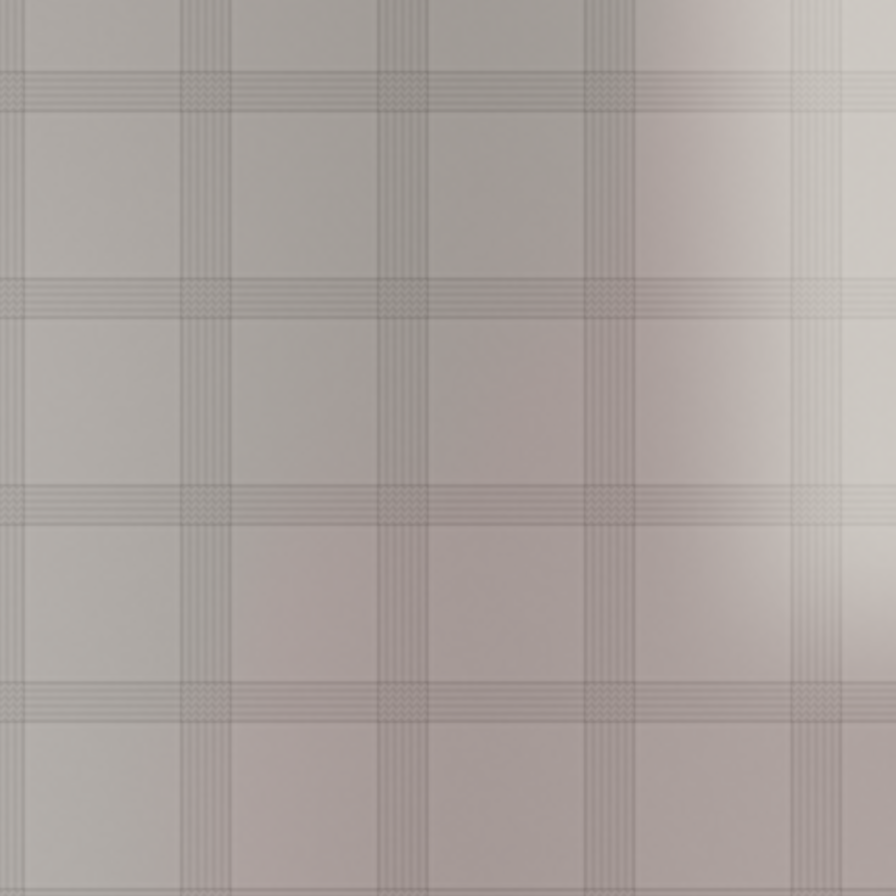
Write a Shadertoy shader that draws this pattern.

```glsl
// Pale grey windowpane check: bands of fine pinstripes cross on a smooth cloth.
// Bands come from a repeated signed distance; crossings ripple into a weave.
// A soft sheen lights the upper right, and a slow noise warms the grey.
#define PITCH 0.2307                 // distance between bands
#define SHORTFALL 0.0108             // one cell each way is narrower by this
#define FIRST_BAND vec2(-0.001, -0.0143)
#define NARROW_CELL vec2(0.340, 0.325)
#define EDGE_LINE vec2(0.0270, 0.0215) // band centre to its outer line
#define STRIPE_GAP vec2(0.0090, 0.0086)
#define RIPPLE 0.0016
#define SHADE vec3(0.630, 0.608, 0.590)
#define SIDE_LIGHT vec3(0.708, 0.690, 0.675)
#define SHEEN vec3(0.800, 0.782, 0.760)
#define WARMTH vec3(0.018, -0.007, 0.000)

const float TAU = 6.2831853;

float hash(vec2 p) {
    return fract(sin(dot(p, vec2(127.1, 311.7))) * 43758.5453);
}

float noise(vec2 p) {
    vec2 i = floor(p), f = fract(p);
    f = f * f * (3.0 - 2.0 * f);
    return mix(mix(hash(i), hash(i + vec2(1, 0)), f.x),
               mix(hash(i + vec2(0, 1)), hash(i + vec2(1, 1)), f.x), f.y);
}

// Signed distance to the nearest band centre, on each axis
vec2 bandDistance(vec2 uv) {
    vec2 c = uv - FIRST_BAND + SHORTFALL * step(NARROW_CELL, uv);
    return mod(c + 0.5 * PITCH, PITCH) - 0.5 * PITCH;
}

// Soft line of the given half width, centred on zero
float softLine(float d, float halfWidth, float blur) {
    return 1.0 - smoothstep(halfWidth - blur, halfWidth + blur, abs(d));
}

// Darkening of one band: ground tint, pinstripes, heavier rims, pale halo
float bandTone(float d, float ripple, float rim, float gap, float blur) {
    float inside = softLine(d, rim + 0.002, blur);
    float stripe = 0.5 + 0.5 * cos(TAU * (d + ripple + rim) / gap);
    float rims = softLine(abs(d) - rim, 0.0024, blur);
    float halo = softLine(abs(d) - rim - 0.0065, 0.0014, blur);
    return inside * (0.014 + 0.030 * stripe) + 0.016 * rims - 0.007 * halo;
}

// Cloth colour before the stripes
vec3 clothColor(vec2 uv, float sheen) {
    float side = 1.0 - smoothstep(-0.1, 0.55, uv.x);
    side *= 1.0 - 0.30 * smoothstep(0.55, 1.0, uv.y);
    vec3 color = mix(SHADE, SIDE_LIGHT, side);
    color = mix(color, SHEEN, 0.20 * smoothstep(0.5, 0.95, uv.x));
    float drift = uv.x * 0.9 + (0.6 - uv.y) * 0.5 + 0.2 * noise(uv * 6.0);
    color += WARMTH * smoothstep(0.42, 0.65, drift);
    return mix(color, SHEEN, sheen);
}

void mainImage(out vec4 fragColor, in vec2 fragCoord) {
    vec2 uv = fragCoord / iResolution.xy;
    float blur = max(0.0016, 0.8 / iResolution.y);

    // Sheen with a slanting left edge and a soft lower end
    float sheen = smoothstep(0.69, 0.97, uv.x + 0.07 * (uv.y - 0.6))
                * smoothstep(0.18, 0.46, uv.y + 0.03 * noise(uv * 5.0));

    // Stripes, rippled where the two bands cross
    vec2 d = bandDistance(uv);
    float crossing = softLine(d.x, EDGE_LINE.x, blur)
                   * softLine(d.y, EDGE_LINE.y, blur);
    float ripple = crossing * RIPPLE * sin(TAU * d.x / STRIPE_GAP.x);
    float across = bandTone(d.y, ripple, EDGE_LINE.y, STRIPE_GAP.y, blur);
    float upright = bandTone(d.x, 0.0, EDGE_LINE.x, STRIPE_GAP.x, blur);
    float stripes = across + upright * (1.0 - 0.45 * crossing);

    vec3 color = clothColor(uv, sheen);
    color -= stripes * (1.0 - 0.40 * sheen);
    color += 0.006 * (noise(uv * 160.0) - 0.5);  // faint grain
    fragColor = vec4(color, 1.0);
}
```
